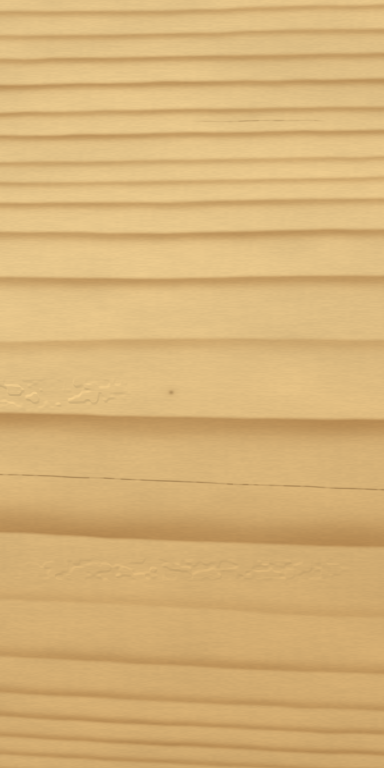
Write a Shadertoy shader that draws this texture.

```glsl
const vec3 LIT_WOOD = vec3(0.898, 0.772, 0.542);
const vec3 SHADED_WOOD = vec3(0.822, 0.670, 0.438);
const vec3 LATE_WOOD = vec3(0.690, 0.515, 0.300);
const vec3 CRACK_COLOR = vec3(0.52, 0.39, 0.23);

const float PITH_Y = 0.373;       // height the rings spread from
const int RING_COUNT = 18;
const float GAP_UPPER = 0.031;    // narrowest ring gap above the pith
const float GAP_LOWER = 0.022;    // narrowest ring gap below the pith
const float GAP_SWELL = 0.067;    // extra gap close to the pith
const float GAP_JITTER = 0.35;
const float OUTER_EDGE = 0.0030;  // softness of the sharp ring side
const float RING_CONTRAST = 0.9;
const float GRAIN_CONTRAST = 0.050;
const float CLOUD_CONTRAST = 0.045;
const float TEAR_CONTRAST = 0.085;

float hash(vec2 p) {
    return fract(sin(dot(p, vec2(127.1, 311.7))) * 43758.5453);
}

float noise(vec2 p) {
    vec2 i = floor(p), f = fract(p);
    f = f * f * (3.0 - 2.0 * f);
    return mix(mix(hash(i), hash(i + vec2(1, 0)), f.x),
               mix(hash(i + vec2(0, 1)), hash(i + vec2(1, 1)), f.x), f.y);
}

float bell(float x, float width) {
    return exp(-x * x / (width * width));
}

// Late wood: each ring fades toward the pith and ends sharply outward
float rings(vec2 p) {
    float tilt = mix(-0.045, 0.018, smoothstep(0.05, 0.9, p.y));
    float y = p.y - tilt * (p.x - 0.25);
    y += 0.007 * (noise(p * vec2(5.0, 9.0)) - 0.5);
    y += 0.0016 * (noise(p * vec2(28.0, 40.0)) - 0.5);

    float side = y > PITH_Y ? 1.0 : 0.0;
    float d = abs(y - PITH_Y);
    float radius = 0.0, late = 0.0;
    for (int i = 0; i < RING_COUNT; i++) {
        float n = float(i);
        float swell = GAP_SWELL * bell(n - 1.0, 2.0);
        float gap = swell + mix(GAP_LOWER, GAP_UPPER, side);
        float rnd = hash(vec2(n + 3.0, side + 7.0));
        gap *= 1.0 + GAP_JITTER * (rnd - 0.5) * smoothstep(1.0, 5.0, n);
        radius += gap;

        bool first = i == 0;
        float strength = first ? 0.9 : 0.48 + 0.3 * rnd;
        if (i == 1 && side < 0.5) strength = 0.28;
        if (i == 1 && side > 0.5) strength = 0.42;
        float inner = gap * (first ? mix(0.32, 0.22, side) : 0.10) + 0.002;
        float x = d - radius;
        float band = bell(x, x < 0.0 ? inner : OUTER_EDGE);
        float halo = x < 0.0 ? bell(x, inner * 2.6) : band;
        late += strength * (0.8 * band + 0.2 * halo);
    }
    return min(late, 1.0) * (0.85 + 0.3 * noise(p * vec2(9.0, 60.0)));
}

// Fine fibres running along the board
float grain(vec2 p) {
    float fibre = noise(p * vec2(45.0, 380.0)) - 0.5;
    float pore = noise(p * vec2(190.0, 600.0) + 31.0) - 0.5;
    return 0.4 * fibre + 0.6 * pore;
}

// Broad uneven tone
float clouds(vec2 p) {
    return noise(p * vec2(5.0, 14.0) + 5.0) + 0.6 * noise(p * vec2(16.0, 34.0)) - 0.8;
}

float chips(vec2 p) {
    float n = 0.6 * noise(p * vec2(50.0, 100.0)) + 0.4 * noise(p * vec2(130.0, 210.0));
    return smoothstep(0.44, 0.62, n);
}

// Torn fibres: embossed chips inside a soft patch
float tear(vec2 p, vec2 center, vec2 halfSize) {
    vec2 q = abs(p - center) / halfSize;
    float mask = (1.0 - smoothstep(0.7, 1.1, q.x)) * (1.0 - smoothstep(0.3, 1.1, q.y));
    return mask * (chips(p + vec2(0.001, -0.003)) - chips(p));
}

// Hairline crack, broken into dashes
float crack(vec2 p, float height, float slope) {
    float y = height + slope * p.x + 0.002 * (noise(vec2(p.x * 30.0, height)) - 0.5);
    float dash = smoothstep(0.25, 0.65, noise(vec2(p.x * 150.0, height * 90.0)));
    return bell(p.y - y, 0.0011) * mix(0.4, 1.0, dash);
}

void mainImage(out vec4 fragColor, in vec2 fragCoord) {
    vec2 p = fragCoord / iResolution.y;

    // Broad light, ring colour and grain
    float light = smoothstep(0.1, 0.75, p.y) + 0.3 * (0.25 - p.x);
    vec3 color = mix(SHADED_WOOD, LIT_WOOD, clamp(light, 0.0, 1.0));
    color *= 1.0 + CLOUD_CONTRAST * clouds(p);
    color = mix(color, LATE_WOOD, RING_CONTRAST * rings(p));
    color *= 1.0 + GRAIN_CONTRAST * grain(p);

    // Torn patches
    float torn = tear(p, vec2(0.06, 0.487), vec2(0.11, 0.024))
               + 0.7 * tear(p, vec2(0.24, 0.258), vec2(0.22, 0.018));
    color *= 1.0 + TEAR_CONTRAST * torn;

    // Cracks and a pin knot
    color = mix(color, CRACK_COLOR, 0.48 * crack(p, 0.383, -0.042));
    float span = smoothstep(0.24, 0.28, p.x) * (1.0 - smoothstep(0.40, 0.43, p.x));
    color = mix(color, CRACK_COLOR, 0.3 * span * crack(p, 0.841, 0.004));
    float knot = length((p - vec2(0.223, 0.489)) * vec2(0.8, 1.0));
    color = mix(color, CRACK_COLOR, 0.42 * bell(knot, 0.0025) + 0.1 * bell(knot, 0.007));

    fragColor = vec4(color, 1.0);
}
```
